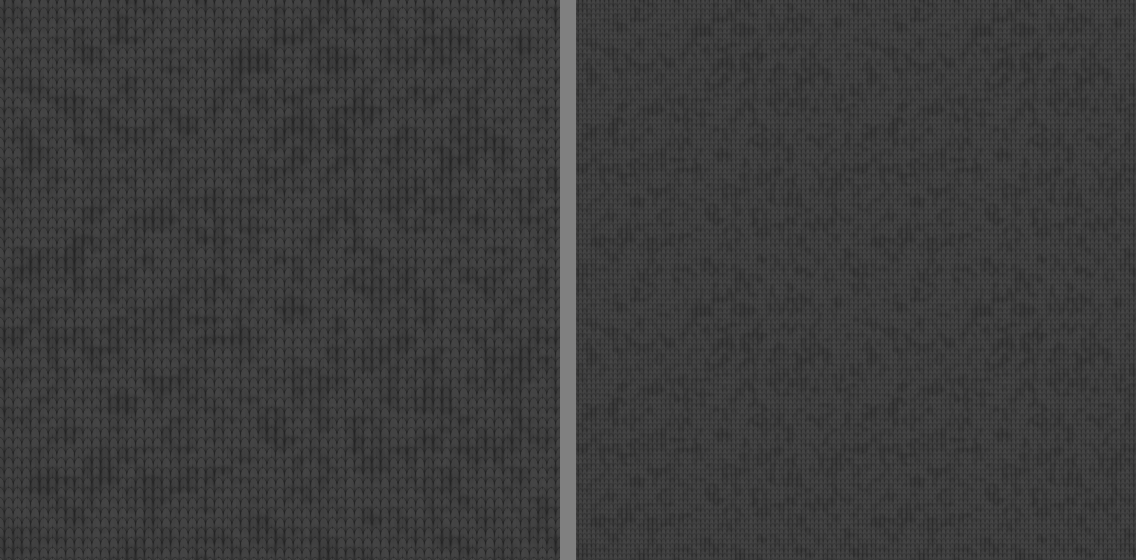
Left: one tile. Right: repeated 2 by 2.
A Shadertoy shader for this texture:

```glsl
// Charcoal stockinette knit: columns of V stitches with a dark furrow down each column.

const vec2 STITCHES = vec2(64.0, 56.0);   // repeats across and down
const vec3 YARN = vec3(0.264, 0.264, 0.265);
const vec3 CREASE = vec3(0.140, 0.140, 0.141);

float hash(vec2 p) {
    vec3 q = fract(vec3(p.xyx) * 0.1031);
    q += dot(q, q.yzx + 33.33);
    return fract((q.x + q.y) * q.z);
}

// Value noise that wraps after a whole number of lattice cells.
float wrapNoise(vec2 uv, vec2 period, float seed) {
    vec2 p = uv * period;
    vec2 i = floor(p);
    vec2 f = fract(p);
    f = f * f * (3.0 - 2.0 * f);
    vec2 a = mod(i, period) + seed;
    vec2 b = mod(i + 1.0, period) + seed;
    return mix(mix(hash(a), hash(vec2(b.x, a.y)), f.x),
               mix(hash(vec2(a.x, b.y)), hash(b), f.x), f.y);
}

// Signed depth inside a leaning leg; p.x is the distance from the furrow.
float legDepth(vec2 p, float halfWidth) {
    float t = p.y / 0.74;
    float spine = 0.27 + 0.16 * t;
    float taper = 1.0 - t * t * (0.45 + 0.55 * t * t);
    return halfWidth * taper - abs(p.x - spine);
}

void mainImage(out vec4 fragColor, in vec2 fragCoord) {
    vec2 uv = fragCoord / iResolution.xy;
    vec2 grid = uv * STITCHES;
    vec2 cell = floor(grid);
    vec2 local = fract(grid) - 0.5;
    float side = step(0.0, local.x);
    float x = abs(local.x);
    float soft = max(0.02, 0.4 * STITCHES.x / iResolution.x);

    // Patches, about two stitches wide, where the knit sinks into shade
    float patches = 0.45 * wrapNoise(uv, vec2(30.0, 28.0), 11.0)
                  + 0.55 * wrapNoise(uv, STITCHES, 91.0);
    float shade = smoothstep(0.35, 0.85, patches);

    // Layer the legs from the row above to the row below
    vec3 color = mix(CREASE, YARN, smoothstep(0.1, 0.5, x) * 0.65);
    for (int j = 1; j >= -1; j--) {
        vec2 id = mod(cell + vec2(0.0, float(j)), STITCHES);
        float variation = hash(id + vec2(side * 71.0, 17.0)) - 0.5;
        vec2 p = vec2(x, local.y - float(j));
        float depth = legDepth(p, 0.265 + 0.04 * variation);

        // Thin contact shadow on the yarn underneath
        float contact = smoothstep(-0.16, 0.0, depth);
        color = mix(color, CREASE, 0.55 * contact);

        float rim = smoothstep(0.0, 0.07, depth);
        float foot = smoothstep(-0.70, 0.0, p.y);
        float light = mix(0.75, 1.0, rim) * mix(0.62, 1.0, foot);
        light *= 1.0 - 0.14 * shade + 0.08 * variation;
        float cover = smoothstep(-soft, soft, depth);
        color = mix(color, mix(CREASE, YARN, light), cover);
    }

    // Soft furrow at the V centre, deeper in the shaded patches
    float furrow = 1.0 - smoothstep(0.0, 0.20 + 0.10 * shade, x);
    color = mix(color, CREASE, (0.30 + 0.35 * shade) * furrow);

    // Fine fibre grain
    float grain = wrapNoise(uv, vec2(256.0, 224.0), 5.0) - 0.5;
    color *= 1.0 - 0.03 * shade + 0.03 * grain;
    fragColor = vec4(color, 1.0);
}
```
